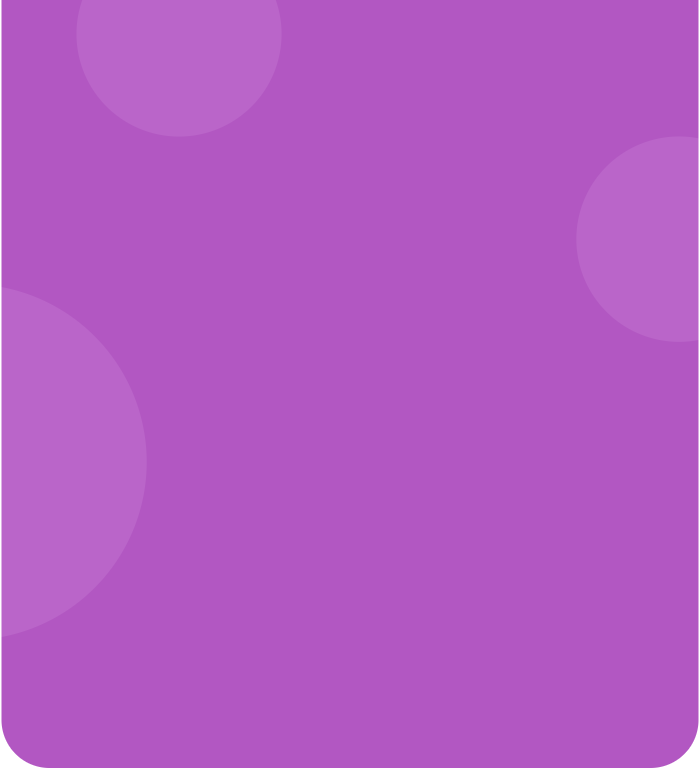
Write a WebGL 1 fragment shader that draws this background.

```glsl
precision highp float;
// A flat purple card with rounded lower corners on a white page,
// decorated with three paler discs that run off its edges.
// Built from signed distances; one unit is the canvas height.

uniform vec2 u_resolution;

#define PAGE_COLOR vec3(1.0)
#define CARD_COLOR vec3(0.698, 0.343, 0.759)
#define DISC_COLOR vec3(0.729, 0.397, 0.789)
#define CORNER_RADIUS 0.0625
#define SIDE_MARGIN 0.00195
// Discs: centre x, centre y, radius
#define TOP_DISC vec3(0.2331, 0.9557, 0.1335)
#define LEFT_DISC vec3(-0.0408, 0.3984, 0.2318)
// The right disc's x is measured from the right edge
#define RIGHT_DISC vec3(-0.0273, 0.6886, 0.1337)

float discDistance(vec2 p, vec3 disc) {
    return length(p - disc.xy) - disc.z;
}

float roundedBoxDistance(vec2 p, vec2 halfSize, float radius) {
    vec2 q = abs(p) - halfSize + radius;
    return length(max(q, 0.0)) + min(max(q.x, q.y), 0.0) - radius;
}

// Antialiased fill of a signed distance, one pixel wide
float coverage(float dist) {
    return clamp(0.5 - dist * u_resolution.y, 0.0, 1.0);
}

void main() {
    vec2 p = gl_FragCoord.xy / u_resolution.y;
    float aspect = u_resolution.x / u_resolution.y;

    // Union of the pale discs
    float discs = min(discDistance(p, TOP_DISC), discDistance(p, LEFT_DISC));
    discs = min(discs, discDistance(p - vec2(aspect, 0.0), RIGHT_DISC));

    // Card reaches past the top, so only its lower corners show
    vec2 low = vec2(SIDE_MARGIN, 0.0);
    vec2 high = vec2(aspect - SIDE_MARGIN, 1.5);
    float card = roundedBoxDistance(p - 0.5 * (low + high), 0.5 * (high - low), CORNER_RADIUS);

    vec3 surface = mix(CARD_COLOR, DISC_COLOR, coverage(discs));
    gl_FragColor = vec4(mix(PAGE_COLOR, surface, coverage(card)), 1.0);
}
```
